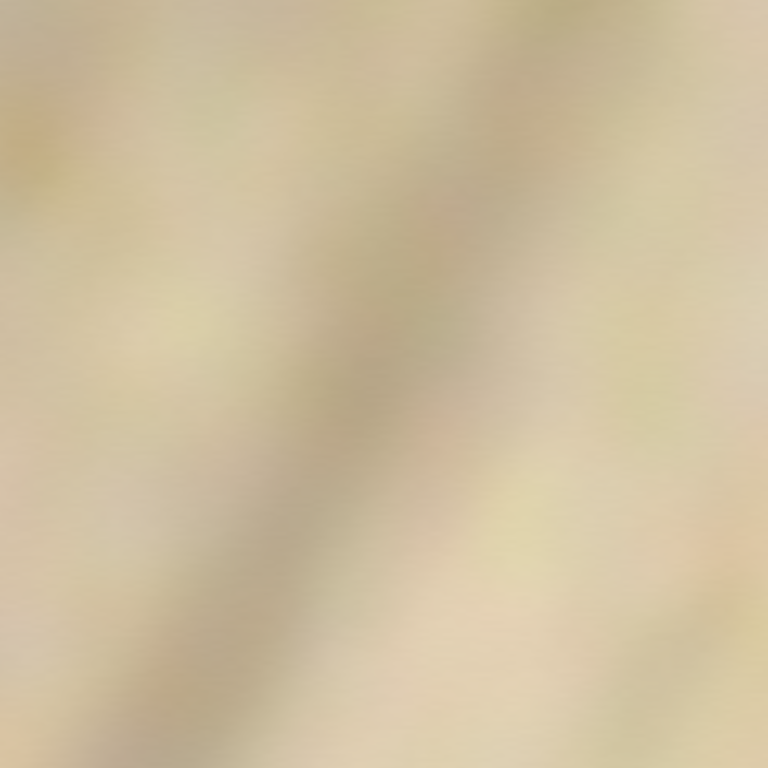
Write a Shadertoy shader that draws this texture.

```glsl
// Heavily blurred sandy surface: a soft dark band climbs diagonally between
// pale cream areas. Smooth stretched noise shapes the tone, wider noise tints
// it slightly pink, green and violet, and a faint horizontal grain lies on top.

const vec3 SHADOW_TAN = vec3(0.708, 0.638, 0.520);
const vec3 PALE_CREAM = vec3(0.885, 0.825, 0.702);
const vec2 BAND_DIRECTION = vec2(0.53, 0.85);

float hash(vec2 p) {
    vec3 q = fract(vec3(p.xyx) * 0.1031);
    q += dot(q, q.yzx + 33.33);
    return fract((q.x + q.y) * q.z);
}

// Value noise with quintic blending, from -1 to 1
float smoothNoise(vec2 p, float seed) {
    vec2 cell = floor(p);
    vec2 f = p - cell;
    vec2 w = f * f * f * (f * (f * 6.0 - 15.0) + 10.0);
    cell += seed;
    float low = mix(hash(cell), hash(cell + vec2(1.0, 0.0)), w.x);
    float high = mix(hash(cell + vec2(0.0, 1.0)), hash(cell + vec2(1.0, 1.0)), w.x);
    return 2.0 * mix(low, high, w.y) - 1.0;
}

// Soft elliptical spot, 1 at its centre
float softSpot(vec2 p, vec2 centre, vec2 radius) {
    vec2 d = (p - centre) / radius;
    return exp(-dot(d, d));
}

// Coordinates across and along a direction
vec2 alongAxis(vec2 p, vec2 direction) {
    vec2 axis = normalize(direction);
    return vec2(dot(p, vec2(axis.y, -axis.x)), dot(p, axis));
}

// Lightness from 0 (shadow) to 1 (cream)
float surfaceTone(vec2 uv) {
    vec2 slanted = alongAxis(uv, BAND_DIRECTION);
    float wobble = 0.025 * smoothNoise(uv * 3.5, 17.0);
    float bandCentre = 0.22 + 0.54 * uv.y + wobble;
    float across = (uv.x - bandCentre) * 0.87;
    float bandWidth = 0.115 + 0.035 * softSpot(uv, vec2(0.5, 0.55), vec2(0.3));

    float tone = mix(0.66, 0.85, smoothstep(-0.15, 0.25, across));
    tone -= 0.56 * exp(-across * across / (bandWidth * bandWidth));
    tone -= 0.42 * softSpot(uv, vec2(0.03, 0.86), vec2(0.15, 0.24));
    tone -= 0.22 * softSpot(uv, vec2(0.30, 0.99), vec2(0.22, 0.12));
    tone -= 0.26 * softSpot(slanted, alongAxis(vec2(0.87, 0.13), BAND_DIRECTION), vec2(0.07, 0.18));
    tone += 0.18 * softSpot(uv, vec2(0.22, 0.55), vec2(0.11, 0.08));
    tone += 0.14 * softSpot(uv, vec2(0.62, 0.16), vec2(0.12, 0.20));

    // Cloudy variation stretched along the band
    tone += 0.10 * smoothNoise(slanted * vec2(7.0, 4.5), 5.0);
    tone += 0.05 * smoothNoise(slanted * vec2(13.0, 9.0), 43.0);
    return tone;
}

// Blotches of colour that leave the lightness nearly unchanged
vec3 colourMottle(vec2 uv) {
    float pinkGreen = smoothNoise(uv * 7.0, 71.0) + 0.5 * smoothNoise(uv * 14.0, 83.0);
    float violetYellow = smoothNoise(uv * 6.0, 97.0) + 0.5 * smoothNoise(uv * 12.0, 113.0);
    return pinkGreen * vec3(0.010, -0.007, 0.001)
         + violetYellow * vec3(0.001, -0.003, 0.020);
}

void mainImage(out vec4 fragColor, in vec2 fragCoord) {
    vec2 uv = fragCoord / iResolution.xy;
    vec3 colour = mix(SHADOW_TAN, PALE_CREAM, clamp(surfaceTone(uv), -0.05, 1.05));
    colour += colourMottle(uv);

    // Warm stains at the left and right edges
    vec3 warmStain = vec3(0.012, -0.004, -0.035);
    colour += warmStain * softSpot(uv, vec2(0.05, 0.80), vec2(0.08));
    colour += warmStain * softSpot(uv, vec2(0.95, 0.28), vec2(0.12));

    // Faint grain drawn out sideways
    colour += 0.004 * smoothNoise(uv * vec2(60.0, 190.0), 131.0);
    fragColor = vec4(colour, 1.0);
}
```
